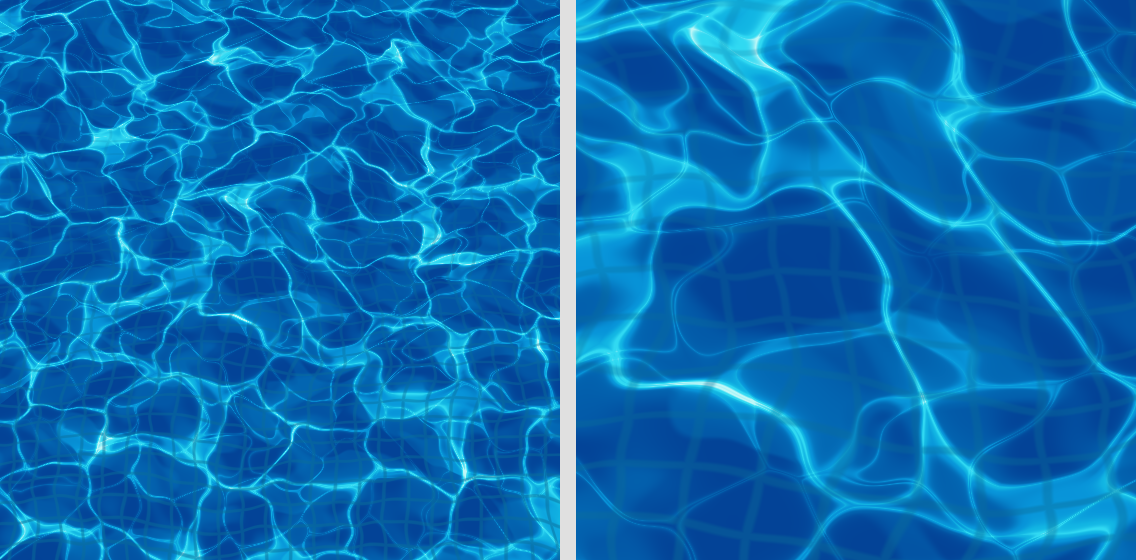
Left: the whole. Right: its middle third, enlarged.
A WebGL 1 fragment shader for this texture:

```glsl
precision highp float;
// Sunlit pool water: rippling caustic webs over a tiled blue floor.
uniform vec2 u_resolution;

const vec3 DEEP  = vec3(0.01, 0.26, 0.59);
const vec3 BLUE  = vec3(0.01, 0.38, 0.68);
const vec3 AZURE = vec3(0.03, 0.58, 0.85);
const vec3 CYAN  = vec3(0.07, 0.71, 0.89);
const vec3 LIGHT = vec3(0.19, 0.85, 0.95);
const vec3 GLINT = vec3(0.75, 0.97, 0.97);
const vec3 GROUT = vec3(0.04, 0.43, 0.60);
const float WEB_SCALE = 6.0;     // large caustic cells per canvas
const float FINE_SCALE = 9.5;    // secondary caustic cells
const float TILE_SCALE = 23.0;   // floor tiles per canvas
const float FOLD_WIDTH = 0.065;  // thickness of the bright folds
const float WARP = 0.028;        // strength of the refraction

vec2 hash2(vec2 p) {
  vec2 k = vec2(dot(p, vec2(127.1, 311.7)), dot(p, vec2(269.5, 183.3)));
  return fract(sin(k) * 43758.5);
}

// Layered sines bend the plane like a moving surface.
vec2 refractWater(vec2 p, float strength) {
  float freq = 9.0;
  float amp = strength;
  for (int i = 0; i < 5; i++) {
    float phase = float(i) * 1.9;
    p += amp * sin(freq * (p.yx + 0.45 * vec2(p.x, -p.y)) + vec2(phase, phase + 2.3));
    freq *= 1.75;
    amp *= 0.6;
  }
  return p;
}

// Smooth wave field in about -1..1.
float swell(vec2 p) {
  float a = sin(p.x + 1.3 * sin(p.y * 0.8 + 0.7));
  float b = sin(p.y * 1.3 - 0.5 * p.x + 1.4 * sin(p.x * 0.7 + 2.0));
  float c = sin(p.x * 1.7 + p.y * 2.1 + 1.1 * a);
  return (a + b + 0.6 * c) / 2.2;
}

// Cellular border distance; the third neighbour rounds the corners.
float cellBorder(vec2 p) {
  vec2 cell = floor(p);
  vec3 near = vec3(8.0);
  for (int j = -2; j <= 2; j++) {
    for (int i = -2; i <= 2; i++) {
      vec2 c = cell + vec2(float(i), float(j));
      float d = length(c + 0.1 + 0.8 * hash2(c) - p);
      if (d < near.x) near = vec3(d, near.xy);
      else if (d < near.y) near = vec3(near.x, d, near.y);
      else near.z = min(near.z, d);
    }
  }
  return 2.0 / (1.0 / max(near.y - near.x, 0.001) + 1.0 / max(near.z - near.x, 0.001));
}

// x: bright fold line, y: soft sheet of light between two folds.
vec2 caustic(vec2 p, float halfWidth) {
  float d = cellBorder(p);
  float fold = FOLD_WIDTH / (FOLD_WIDTH + abs(d - halfWidth));
  float sheet = 1.0 - smoothstep(halfWidth - 0.04, halfWidth + 0.08, d);
  return vec2(fold * fold, sheet);
}

float tileLines(vec2 p) {
  vec2 d = abs(fract(p) - 0.5);
  vec2 line = 1.0 - smoothstep(0.03, 0.11, d);
  return max(line.x, line.y);
}

vec3 waterColor(float t) {
  vec3 c = mix(DEEP, BLUE, smoothstep(0.0, 0.22, t));
  c = mix(c, AZURE, smoothstep(0.2, 0.46, t));
  c = mix(c, CYAN, smoothstep(0.44, 0.66, t));
  c = mix(c, LIGHT, smoothstep(0.64, 0.9, t));
  return mix(c, GLINT, smoothstep(0.95, 1.5, t));
}

void main() {
  vec2 uv = gl_FragCoord.xy / u_resolution.y;

  // Perspective: the far water at the top is flattened.
  float far = uv.y;
  vec2 plane = vec2((uv.x - 0.5) * (1.0 + 0.3 * far), far * (1.0 + 0.55 * far));
  vec2 water = refractWater(plane, WARP * mix(0.75, 1.3, far));

  // Two caustic webs with changing width and strength.
  float broad = swell(plane * 11.0 + 4.0);
  float patchy = swell(water * 17.0 + 9.0);
  float halfWidth = 0.02 + 0.3 * smoothstep(-0.1, 0.9, broad);
  vec2 web = caustic(water * WEB_SCALE + 3.0, halfWidth);
  vec2 fineWater = refractWater(plane + 2.7, WARP * mix(0.9, 1.4, far));
  vec2 fine = caustic(fineWater * FINE_SCALE, 0.03 + 0.2 * smoothstep(0.0, 0.8, patchy));

  // Soft facets of lit and shaded water.
  float facets = smoothstep(-0.35, 0.55, swell(water * 28.0));
  float slopes = smoothstep(0.1, 0.35, swell(fineWater * vec2(19.0, 25.0) + 6.0));
  float light = 0.13 * facets + 0.11 * slopes;
  light += web.x * (0.55 + 0.2 * patchy) + web.y * (0.17 + 0.13 * facets);
  light += fine.x * (0.27 + 0.17 * broad) + fine.y * 0.14 * slopes;
  light += 0.3 * smoothstep(0.5, 0.75, patchy) * web.y;

  // Refracted grout lines fade into the distance.
  float grout = tileLines(mix(plane, water, 0.45) * TILE_SCALE);
  vec3 color = waterColor(light);
  color = mix(color, GROUT, grout * mix(0.5, 0.12, smoothstep(0.1, 0.9, far)));
  gl_FragColor = vec4(color, 1.0);
}
```
